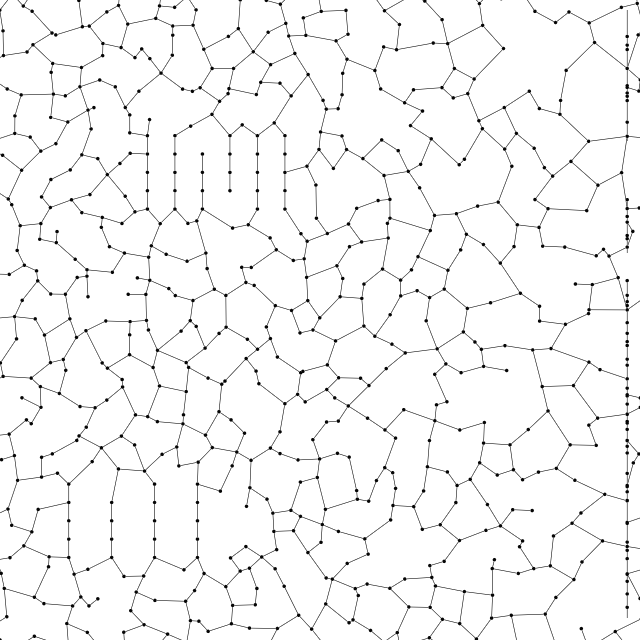
This pattern is drawn by a WebGL 1 fragment shader. Its source:

```glsl
precision highp float;
uniform vec2 u_resolution;

const vec2 GRID = vec2(23.27, 34.9);
const float RAIL_X = 0.98;
const int COUNT = 35;
vec3 sites[COUNT]; // xy: position, z: 1 for sites in straight columns

vec2 hash2(vec2 c) {
  return fract(sin(vec2(dot(c, vec2(127.1, 311.7)), dot(c, vec2(269.5, 183.3)))) * 43758.545);
}

bool within(float v, float low, float high) {
  return v >= low && v <= high;
}

bool onRail(float y) {
  return within(y, 0.034, 0.984) && !within(y, 0.564, 0.605) && !within(y, 0.688, 0.779);
}

// One jittered site per cell, with regular columns in two blocks
vec3 siteOf(vec2 cell) {
  vec2 jitter = hash2(cell);
  vec3 site = vec3(cell + jitter, 0.0);
  float keep = 0.97 - 0.36 * smoothstep(8.0, 20.0, cell.x);
  bool absent = fract(jitter.x * 57.0 + jitter.y * 91.0) > keep;
  if (within(cell.x, 5.0, 10.0) && within(cell.y, 23.0, 27.0)) {
    site = vec3(cell + vec2(0.36, 0.5), 1.0);
  } else if (within(cell.x, 2.0, 7.0) && within(cell.y, 4.0, 8.0)) {
    float column = 2.5 + 1.56 * ceil((cell.x - 2.5) / 1.56);
    site = vec3(column, cell.y + 0.5, 1.0);
    absent = absent || column >= cell.x + 1.0;
  }
  site.xy /= GRID;
  if (cell.x == 22.0 && onRail(site.y)) site.x = RAIL_X;
  return absent ? vec3(9.0, 9.0, 0.0) : site;
}

float segmentDistance(vec2 p, vec2 a, vec2 b) {
  vec2 along = b - a;
  float t = clamp(dot(p - a, along) / max(dot(along, along), 1e-9), 0.0, 1.0);
  return distance(p, a + along * t);
}

// Box-filtered coverage of a stroke or disc
float coverage(float d, float radius, float pixel) {
  float h = 0.5 * pixel;
  return (clamp(radius + d, -h, h) + clamp(radius - d, -h, h)) / pixel;
}

// True if one site lies closer to both ends than they are to each other
bool bridged(vec2 a, vec2 b) {
  float hop = distance(a, b) * 0.9999;
  for (int i = 0; i < COUNT; i++) {
    vec2 r = sites[i].xy;
    if (max(distance(a, r), distance(b, r)) < hop) return true;
  }
  return false;
}

// True if two sites join the ends by three shorter hops
bool detoured(vec2 a, vec2 b) {
  float hop = distance(a, b) * 0.9999;
  vec2 middle = 0.5 * (a + b);
  for (int i = 0; i < COUNT; i++) {
    vec2 r = sites[i].xy;
    if (distance(a, r) >= hop || distance(r, middle) > 0.05) continue;
    for (int j = 0; j < COUNT; j++) {
      vec2 s = sites[j].xy;
      if (max(distance(r, s), distance(s, b)) < hop && distance(s, middle) < 0.05) return true;
    }
  }
  return false;
}

void main() {
  float pixel = 1.0 / min(u_resolution.x, u_resolution.y);
  vec2 p = gl_FragCoord.xy * pixel;
  vec2 home = floor(p * GRID);

  // Gather nearby sites and find the closest
  vec3 a = vec3(9.0, 9.0, 0.0);
  for (int y = 0; y < 7; y++) {
    for (int x = 0; x < 5; x++) {
      vec3 site = siteOf(home + vec2(float(x) - 2.0, float(y) - 3.0));
      sites[y * 5 + x] = site;
      if (distance(p, site.xy) < distance(p, a.xy)) a = site;
    }
  }
  float dotDistance = distance(p, a.xy);

  // A tree edge through p always ends at the closest site
  float lineDistance = 0.00045 + pixel;
  vec2 end = a.xy;
  for (int i = 0; i < COUNT; i++) {
    vec3 b = sites[i];
    float d = segmentDistance(p, a.xy, b.xy);
    if (d >= lineDistance || distance(a.xy, b.xy) > 0.07) continue;
    if (a.z * b.z > 0.5 && abs(a.x - b.x) > 0.01) continue;
    if (!bridged(a.xy, b.xy)) {
      lineDistance = d;
      end = b.xy;
    }
  }
  if (end != a.xy && detoured(a.xy, end)) lineDistance = 9.0;

  // Beaded vertical rail
  if (onRail(p.y)) lineDistance = min(lineDistance, abs(p.x - RAIL_X));
  for (int i = -1; i <= 1; i++) {
    float bead = floor(p.y * 110.0) + float(i);
    vec2 h = hash2(vec2(bead, 5.7));
    float y = (bead + h.x) / 110.0;
    if (h.y < 0.5 && onRail(y)) dotDistance = min(dotDistance, distance(p, vec2(RAIL_X, y)));
  }

  float ink = max(coverage(lineDistance, 0.00045, pixel), coverage(dotDistance, 0.0027, pixel));
  gl_FragColor = vec4(mix(vec3(1.0), vec3(0.02), ink), 1.0);
}
```
